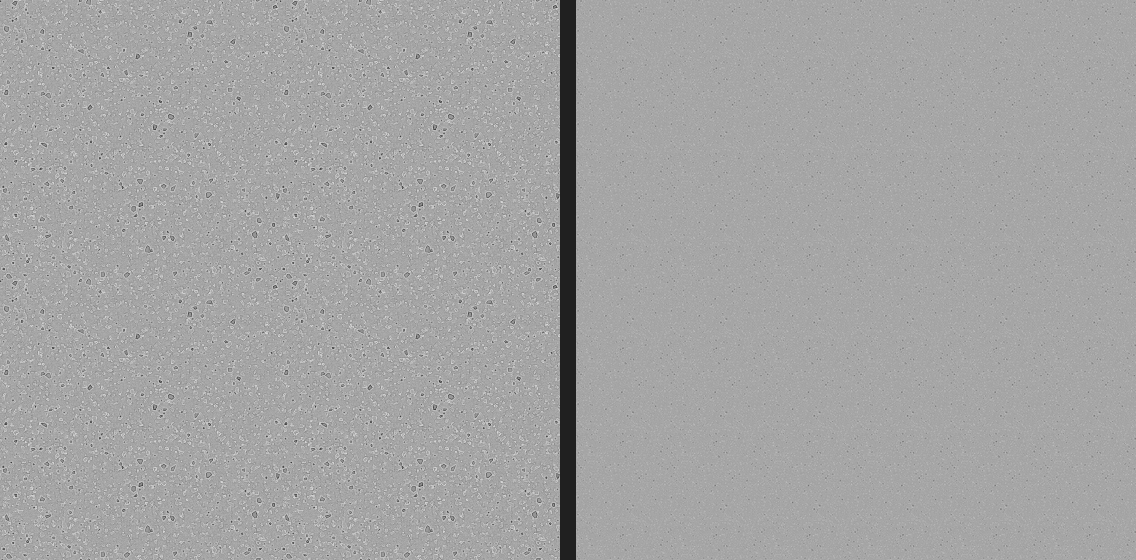
Left: one tile. Right: repeated 3 by 3.
Reproduce this texture map procedurally as a Shadertoy shader.

```glsl
// Fine grey terrazzo: tiny pale-rimmed angular chips, sparse dark chips and
// specks on a grainy ground. Each layer scatters random convex polygons over a
// grid that wraps twice across the canvas, so the whole tiles without a seam.

const float TAU = 6.28319;

float hash(vec2 p) {
    return fract(sin(dot(p, vec2(127.1, 311.7))) * 43758.5453);
}

// Value noise with n cells per canvas, repeating every half canvas
float grain(vec2 uv, float n) {
    vec2 p = uv * n - 0.5, i = floor(p), f = p - i;
    f = f * f * (3.0 - 2.0 * f);
    float wrap = n * 0.5;
    float a = hash(mod(i, wrap)), b = hash(mod(i + vec2(1, 0), wrap));
    float c = hash(mod(i + vec2(0, 1), wrap)), d = hash(mod(i + 1.0, wrap));
    return mix(mix(a, b, f.x), mix(c, d, f.x), f.y);
}

// Signed distance to a splintered chip: five uneven sides, clipped corners
float chipDistance(vec2 p, float radius, vec2 key) {
    float d = length(p) - 1.5 * radius, turn = TAU * hash(key + 3.7);
    for (int k = 0; k < 5; k++) {
        float h = hash(key + 5.3 + float(k) * 1.9);
        float angle = turn + (float(k) + 0.8 * h) * TAU / 5.0;
        float reach = radius * (0.35 + 0.95 * fract(h * 37.0));
        d = max(d, dot(p, vec2(cos(angle), sin(angle))) - reach);
    }
    return d;
}

// Nearest chip of a layer: x = distance in canvas units, y = random tone
vec2 chips(vec2 uv, float n, float density, float small, float large, float seed) {
    vec2 cell = floor(uv * n), nearest = vec2(1.0, 0.0);
    for (int y = -1; y <= 1; y++)
    for (int x = -1; x <= 1; x++) {
        vec2 id = cell + vec2(x, y);
        vec2 key = mod(id, n * 0.5) + seed;
        if (hash(key) > density) continue;
        vec2 centre = (id + vec2(hash(key + 0.31), hash(key + 0.73))) / n;
        float size = hash(key + 1.57);
        float d = chipDistance(uv - centre, mix(small, large, size * size), key);
        if (d < nearest.x) nearest = vec2(d, hash(key + 2.41));
    }
    return nearest;
}

// Smooth coverage of the inside of a distance
float inside(float d, float soft) {
    return 1.0 - smoothstep(-0.6 * soft, 0.6 * soft, d);
}

// Smooth line of the given half width along a distance of zero
float line(float d, float halfWidth, float soft) {
    return inside(abs(d) - halfWidth, soft);
}

// Pale chip: broken shadow outside and a broken bright rim
float paleChip(float shade, vec2 chip, float strength, float soft) {
    shade -= 0.075 * strength * line(chip.x - 0.0016, 0.0005, soft);
    return mix(shade, 0.74 + 0.16 * chip.y, strength * line(chip.x, 0.00045, soft));
}

void mainImage(out vec4 fragColor, in vec2 fragCoord) {
    vec2 uv = fragCoord / iResolution.xy;
    float soft = max(1.0 / min(iResolution.x, iResolution.y), 0.0012);

    // Grainy ground, and the patchy strength of the rims
    float shade = 0.649 + 0.075 * (grain(uv, 768.0) - 0.5);
    float broken = smoothstep(0.1, 0.75, grain(uv, 240.0));

    // Small and larger pale chips
    shade = paleChip(shade, chips(uv, 136.0, 0.55, 0.0007, 0.0018, 11.0), broken, soft);
    shade = paleChip(shade, chips(uv, 96.0, 0.75, 0.0016, 0.0042, 47.0), broken, soft);

    // Dark specks with a pale halo
    vec2 speck = chips(uv, 100.0, 0.11, 0.0007, 0.0015, 83.0);
    shade = mix(shade, 0.77, 0.6 * line(speck.x - 0.0017, 0.0006, soft));
    shade = mix(shade, 0.16 + 0.26 * speck.y, inside(speck.x, soft));

    // Sparse dark chips: mid grey fill, broken dark rim, pale halo
    vec2 dark = chips(uv, 60.0, 0.13, 0.0016, 0.0045, 131.0);
    shade = mix(shade, 0.8, 0.8 * line(dark.x - 0.0018, 0.0007, soft));
    shade = mix(shade, 0.55 + 0.08 * dark.y, inside(dark.x, soft));
    shade = mix(shade, 0.12 + 0.2 * dark.y, (0.45 + 0.5 * broken) * line(dark.x, 0.0005, soft));

    fragColor = vec4(vec3(shade), 1.0);
}
```
